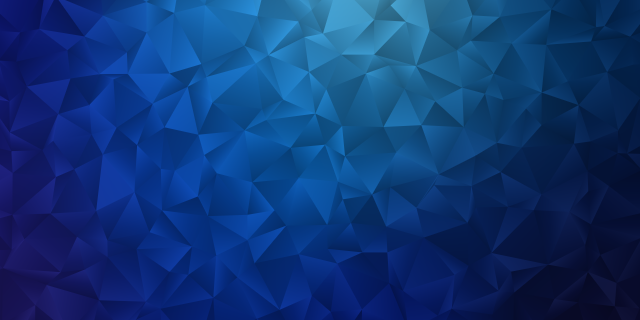
This background is drawn by a Shadertoy shader. Its source:

```glsl
// A low-poly wall of blue facets, lit from the upper middle and fading to
// violet on the left and near-black on the right. A jittered, rotated grid is
// split into triangles; each one shades a smooth field of blended colours.

const float CELL = 0.102;        // facet grid spacing, in canvas heights
const float JITTER = 0.86;       // vertex scatter, below 1 keeps quads simple
const float TILT = 0.42;         // grid rotation in radians
const float FLATNESS = 0.5;      // how far a facet keeps its centre colour
const float CONTRAST = 0.25;     // light and dark range across facets
const float SHEEN = 0.045;       // pale haze on the lit corners
const float SPREAD = 11.0;       // tightness of each colour region
const vec3 HAZE = vec3(0.60, 0.75, 0.80);

const vec3 INDIGO = vec3(0.04, 0.07, 0.39);
const vec3 VIOLET = vec3(0.09, 0.08, 0.39);
const vec3 PLUM = vec3(0.10, 0.07, 0.31);
const vec3 COBALT = vec3(0.02, 0.20, 0.57);
const vec3 ROYAL = vec3(0.02, 0.20, 0.54);
const vec3 NAVY = vec3(0.02, 0.08, 0.39);
const vec3 SKY = vec3(0.09, 0.43, 0.69);
const vec3 GLOW = vec3(0.33, 0.64, 0.75);
const vec3 AZURE = vec3(0.02, 0.34, 0.61);
const vec3 STEEL = vec3(0.08, 0.38, 0.57);
const vec3 TEAL = vec3(0.02, 0.24, 0.43);
const vec3 DEEP = vec3(0.01, 0.12, 0.28);
const vec3 DENIM = vec3(0.02, 0.11, 0.34);
const vec3 MIDNIGHT = vec3(0.015, 0.055, 0.20);
const vec3 INK = vec3(0.04, 0.035, 0.15);

vec2 hash2(vec2 p) {
    vec3 q = fract(p.xyx * vec3(0.1031, 0.1030, 0.0973));
    q += dot(q, q.yzx + 33.33);
    return fract((q.xx + q.yz) * q.zy);
}

float cross2(vec2 a, vec2 b) { return a.x * b.y - a.y * b.x; }

mat2 rotation(float angle) {
    float c = cos(angle), s = sin(angle);
    return mat2(c, s, -s, c);
}

vec2 gridVertex(vec2 id) {
    return id + JITTER * (hash2(id + 71.0) - 0.5);
}

// Adds one colour region to a weighted sum; alpha holds the total weight
void addRegion(inout vec4 sum, vec2 p, vec2 centre, vec3 colour) {
    vec2 d = p - centre;
    sum += vec4(colour, 1.0) * exp(-SPREAD * dot(d, d));
}

vec3 colourField(vec2 p) {
    vec4 sum = vec4(0.0);
    addRegion(sum, p, vec2(0.00, 0.95), INDIGO);
    addRegion(sum, p, vec2(0.00, 0.45), VIOLET);
    addRegion(sum, p, vec2(0.08, 0.00), PLUM);
    addRegion(sum, p, vec2(0.42, 0.62), COBALT);
    addRegion(sum, p, vec2(0.68, 0.25), ROYAL);
    addRegion(sum, p, vec2(0.50, -0.08), NAVY);
    addRegion(sum, p, vec2(1.15, 0.00), NAVY);
    addRegion(sum, p, vec2(0.72, 0.90), SKY);
    addRegion(sum, p, vec2(1.16, 1.00), GLOW);
    addRegion(sum, p, vec2(0.95, 0.55), AZURE);
    addRegion(sum, p, vec2(1.32, 0.72), STEEL);
    addRegion(sum, p, vec2(1.64, 0.86), TEAL);
    addRegion(sum, p, vec2(1.96, 0.92), DEEP);
    addRegion(sum, p, vec2(1.50, 0.34), DENIM);
    addRegion(sum, p, vec2(1.92, 0.42), MIDNIGHT);
    addRegion(sum, p, vec2(1.86, 0.00), INK);
    return sum.rgb / max(sum.a, 1e-6);
}

// Adds a counter-clockwise facet, weighted by its coverage of the pixel
void addFacet(inout vec4 sum, vec2 g, vec2 a, vec2 b, vec2 c, vec2 seed, float pixel) {
    vec3 area = vec3(cross2(c - b, g - b), cross2(a - c, g - c), cross2(b - a, g - a));
    vec3 edge = area / vec3(length(c - b), length(a - c), length(b - a));
    float cover = clamp(min(edge.x, min(edge.y, edge.z)) / pixel + 0.5, 0.0, 1.0);
    if (cover <= 0.0) return;

    // Corner lights differ per facet, so neighbours meet at crisp creases
    vec3 weights = area / max(cross2(b - a, c - a), 1e-4);
    vec3 light = vec3(hash2(seed), hash2(seed + 19.0).x) * 2.0 - 1.0;
    float tone = clamp(dot(light, weights), -1.0, 1.0);

    vec2 centre = (a + b + c) / 3.0;
    vec2 p = rotation(TILT) * mix(g, centre, FLATNESS) * CELL;
    vec3 colour = colourField(p) * (1.0 + CONTRAST * tone);
    colour += SHEEN * HAZE * max(tone, 0.0);
    sum += vec4(colour, 1.0) * cover;
}

void mainImage(out vec4 fragColor, in vec2 fragCoord) {
    vec2 p = fragCoord / iResolution.xy * vec2(2.0, 1.0);
    vec2 g = rotation(-TILT) * p / CELL;
    float pixel = 1.0 / (iResolution.y * CELL);
    vec4 sum = vec4(0.0);

    // Visit every quad whose scattered corners may reach this point
    for (int j = -1; j <= 1; j++)
    for (int i = -1; i <= 1; i++) {
        vec2 id = floor(g) + vec2(i, j);
        vec2 a = gridVertex(id), b = gridVertex(id + vec2(1, 0));
        vec2 c = gridVertex(id + vec2(1, 1)), d = gridVertex(id + vec2(0, 1));
        // Prefer the shorter diagonal, unless it lies outside the quad
        bool acInside = min(cross2(b - a, c - a), cross2(c - a, d - a)) > 0.0;
        bool bdInside = min(cross2(b - a, d - a), cross2(c - b, d - b)) > 0.0;
        bool splitAC = acInside && (!bdInside || distance(a, c) < distance(b, d));
        vec2 seed = id * 7.0 + 203.0;
        addFacet(sum, g, a, b, splitAC ? c : d, seed, pixel);
        addFacet(sum, g, splitAC ? a : b, c, d, seed + 3.0, pixel);
    }
    fragColor = vec4(sum.rgb / max(sum.a, 1e-4), 1.0);
}
```
